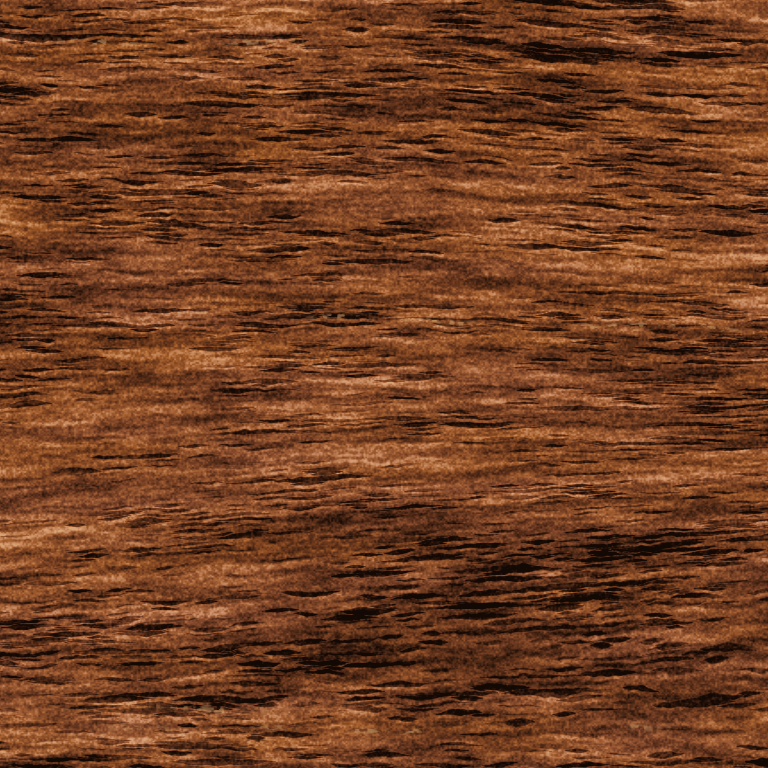
This texture is drawn by a WebGL 1 fragment shader. Its source:

```glsl
precision highp float;
// Weathered brown wood with fine horizontal grain, dark pores and pale mineral seams.
uniform vec2 u_resolution;

float hash(vec2 p) {
  vec3 q = fract(p.xyx * vec3(0.1031, 0.1030, 0.0973));
  q += dot(q, q.yzx + 33.33);
  return fract((q.x + q.y) * q.z);
}

float noise(vec2 p) {
  vec2 cell = floor(p), f = fract(p);
  f = f * f * (3.0 - 2.0 * f);
  return mix(mix(hash(cell), hash(cell + vec2(1.0, 0.0)), f.x),
             mix(hash(cell + vec2(0.0, 1.0)), hash(cell + 1.0), f.x), f.y);
}

// Noise centred on zero.
float wave(vec2 p) { return noise(p) - 0.5; }

// Bends the plane so the grain climbs to the right in the lower half.
vec2 grainSpace(vec2 p) {
  float low = (p.y - 0.28) / 0.22;
  float y = p.y - 0.075 * p.x * exp(-low * low) + 0.015 * p.x;
  y += 0.022 * wave(p * vec2(2.0, 3.5) + 7.0);
  y += 0.005 * wave(p * vec2(22.0, 45.0));
  y += 0.0022 * wave(p * vec2(110.0, 150.0));
  return vec2(p.x, y);
}

// Tapered dark slits, one per random cell, in layers of growing fineness.
float pores(vec2 g, float density) {
  float sum = 0.0;
  for (int i = 0; i < 4; i++) {
    float k = float(i);
    vec2 count = vec2(7.0 + 4.0 * k, 68.0 + 21.0 * k);
    vec2 q = g * count + 31.0 * k;
    q.x += 17.0 * hash(vec2(floor(q.y), k + 3.0));
    vec2 id = floor(q), f = fract(q);
    float size = hash(id + 5.3);
    float along = (f.x - 0.5) / mix(0.22, 0.48, hash(id + 11.7));
    float thick = mix(0.12, 0.30, size) * (1.0 - along * along);
    float off = abs(f.y - mix(0.35, 0.65, hash(id + 23.1)));
    float soft = 0.7 * count.y / u_resolution.y;
    float slit = 1.0 - smoothstep(-soft, soft, off - thick);
    slit *= step(abs(along), 1.0);
    float present = smoothstep(0.0, 0.25, density - hash(id + 41.9));
    sum = max(sum, slit * present * mix(0.6, 1.0, size));
  }
  return sum;
}

// A thin broken line of pale crumbs along the grain.
float seam(vec2 g, float level, float from, float to) {
  float y = g.y - level - 0.012 * wave(vec2(g.x * 9.0, level * 50.0));
  float line = 1.0 - smoothstep(0.001, 0.005, abs(y));
  float crumbs = smoothstep(0.48, 0.75, noise(g * vec2(170.0, 300.0)));
  float gaps = smoothstep(0.25, 0.6, noise(vec2(g.x * 14.0, level * 90.0)));
  return line * crumbs * gaps * smoothstep(from, from + 0.1, g.x)
       * (1.0 - smoothstep(to - 0.1, to, g.x));
}

// Soft oval patch.
float patchAt(vec2 p, vec2 centre, vec2 radius) {
  vec2 d = (p - centre) / radius;
  return exp(-dot(d, d));
}

// Wood colour for a brightness from 0.1 to 0.8.
vec3 woodColour(float t) {
  vec3 c = mix(vec3(0.07, 0.03, 0.015), vec3(0.13, 0.06, 0.03), smoothstep(0.02, 0.13, t));
  c = mix(c, vec3(0.29, 0.15, 0.08), clamp((t - 0.13) / 0.16, 0.0, 1.0));
  c = mix(c, vec3(0.42, 0.22, 0.12), clamp((t - 0.29) / 0.13, 0.0, 1.0));
  c = mix(c, vec3(0.54, 0.30, 0.16), clamp((t - 0.42) / 0.12, 0.0, 1.0));
  c = mix(c, vec3(0.65, 0.38, 0.20), clamp((t - 0.54) / 0.11, 0.0, 1.0));
  c = mix(c, vec3(0.74, 0.49, 0.33), clamp((t - 0.65) / 0.09, 0.0, 1.0));
  return mix(c, vec3(0.85, 0.64, 0.47), clamp((t - 0.74) / 0.16, 0.0, 1.0));
}

void main() {
  vec2 p = gl_FragCoord.xy / u_resolution;
  vec2 g = grainSpace(p);

  // Broad stains and the lighter band across the middle.
  float stain = 0.6 * wave(g * vec2(3.0, 8.0) + 2.0) + 0.4 * wave(g * vec2(7.0, 22.0));
  float shade = 0.24 * stain;
  shade += 0.08 * patchAt(p, vec2(0.25, 0.42), vec2(0.5, 0.15));
  shade -= 0.13 * patchAt(p, vec2(0.66, 0.25), vec2(0.2, 0.12));
  shade -= 0.09 * patchAt(p, vec2(0.42, 0.14), vec2(0.2, 0.06));
  shade -= 0.07 * patchAt(p, vec2(0.78, 0.54), vec2(0.25, 0.07));
  shade -= 0.07 * patchAt(p, vec2(0.2, 0.83), vec2(0.35, 0.07));

  // Fibres from wide to hair thin, then a sandy tooth.
  float fibre = 0.20 * wave(g * vec2(4.0, 55.0));
  fibre += 0.30 * wave(g * vec2(11.0, 125.0) + 9.0);
  fibre += 0.24 * wave(g * vec2(28.0, 230.0) + 4.0);
  float tooth = 0.20 * wave(p * vec2(210.0, 300.0)) + 0.20 * wave(p * vec2(430.0, 470.0) + 5.0);

  // Pores gather in the stains and catch light on their lower lip.
  float density = 0.42 - 1.3 * shade + 0.7 * wave(g * vec2(5.0, 26.0) + 13.0);
  float pore = pores(g, density);
  float lip = pores(g + vec2(0.0, 0.0038), density) * (1.0 - pore);
  float tone = 0.50 + shade + fibre + tooth + 0.10 * lip - 0.36 * pore;
  vec3 colour = woodColour(tone);

  // Rosy and golden drift, then the seams.
  float drift = wave(g * vec2(6.0, 40.0) + 21.0) + 0.35 * (0.35 - p.y);
  colour += vec3(0.0, 0.01, 0.05) * drift * smoothstep(0.2, 0.6, tone);
  float crumbs = seam(g, 0.575, 0.35, 1.0) + seam(g, 0.945, 0.0, 0.45)
               + seam(g, 0.045, 0.1, 0.9) + 0.8 * seam(g, 0.068, 0.05, 0.45);
  colour = mix(colour, vec3(0.76, 0.58, 0.38), 0.65 * min(crumbs, 1.0));
  gl_FragColor = vec4(clamp(colour, 0.0, 1.0), 1.0);
}
```
